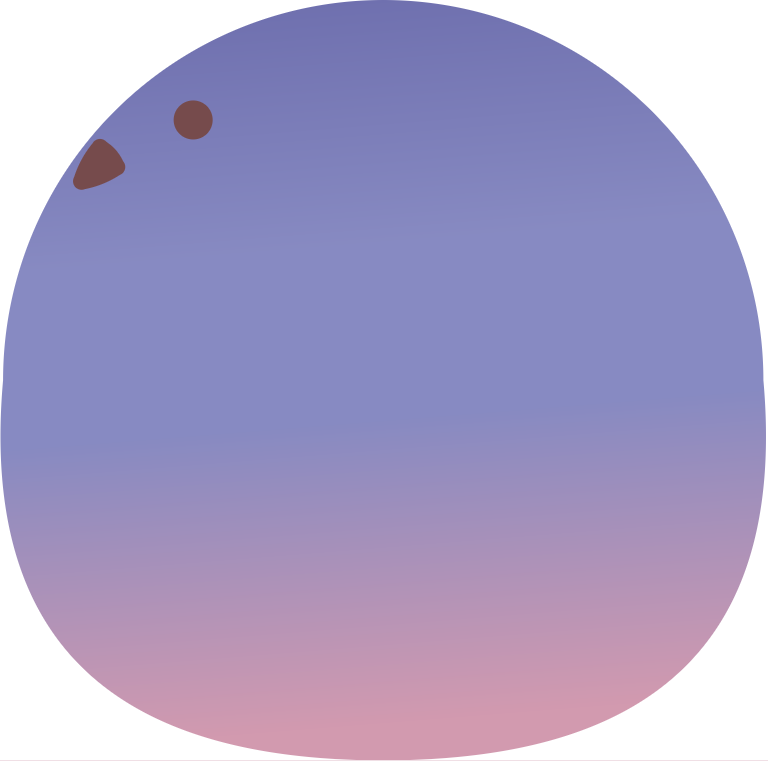
A WebGL 2 fragment shader for this background:

```glsl
#version 300 es
precision highp float;
// A soft round body on white, shaded from violet blue to pink, with two brown spots.
// The upper half is a circle and the lower half a mirrored cubic curve solved by
// bisection; the spots are a disc and a rounded triangle with bulging sides.

uniform vec2 u_resolution;
out vec4 outColor;

#define CENTER vec2(0.499, 0.495)
#define RADIUS 0.495
#define TILT 0.08
#define DISC_CENTER vec2(0.2515, 0.1562)
#define DISC_RADIUS 0.0254
#define CORNER_RADIUS 0.0111
#define SIDE_BULGE 0.0024
#define TOP_COLOR vec3(0.436, 0.440, 0.686)
#define MID_COLOR vec3(0.530, 0.541, 0.759)
#define LOW_COLOR vec3(0.822, 0.602, 0.686)
#define SPOT_COLOR vec3(0.463, 0.294, 0.298)

// Point on a cubic Bezier curve
vec2 cubic(vec2 a, vec2 b, vec2 c, vec2 d, float t) {
    float s = 1.0 - t;
    return s * s * s * a + 3.0 * s * s * t * b + 3.0 * s * t * t * c + t * t * t * d;
}

// Approximate signed distance to the body, q relative to its center
float bodyDistance(vec2 q) {
    if (q.y < 0.0) return length(q) - RADIUS;
    q.x = abs(q.x);
    vec2 a = vec2(RADIUS, 0.0), b = vec2(0.525, 0.338);
    vec2 c = vec2(0.355, RADIUS), d = vec2(0.0, RADIUS);
    float low = 0.0, high = 1.0;
    for (int i = 0; i < 16; i++) {
        float mid = 0.5 * (low + high);
        if (cubic(a, b, c, d, mid).y < q.y) low = mid;
        else high = mid;
    }
    float t = 0.5 * (low + high), s = 1.0 - t;
    vec2 edge = cubic(a, b, c, d, t);
    vec2 tangent = s * s * (b - a) + 2.0 * s * t * (c - b) + t * t * (d - c);
    float side = (q.x - edge.x) * tangent.y / length(tangent);
    return max(side, q.y - RADIUS);
}

// Rounded triangle whose radius swells toward the middle of each side
float pebbleDistance(vec2 p) {
    vec2 corners[3] = vec2[3](vec2(0.1302, 0.1920), vec2(0.1520, 0.2174),
                              vec2(0.1062, 0.2360));
    float nearest = 1.0, inside = 1.0;
    for (int i = 0; i < 3; i++) {
        vec2 side = corners[(i + 1) % 3] - corners[i];
        vec2 offset = p - corners[i];
        float h = clamp(dot(offset, side) / dot(side, side), 0.0, 1.0);
        float radius = CORNER_RADIUS + 4.0 * SIDE_BULGE * h * (1.0 - h);
        nearest = min(nearest, length(offset - h * side) - radius);
        inside = min(inside, side.x * offset.y - side.y * offset.x);
    }
    return inside > 0.0 ? -CORNER_RADIUS : nearest;
}

// Antialiased coverage from a signed distance
float coverage(float distance, float pixel) {
    return clamp(0.5 - distance / pixel, 0.0, 1.0);
}

void main() {
    // Canvas widths, with y measured down from the top
    float pixel = 1.0 / u_resolution.x;
    vec2 p = vec2(gl_FragCoord.x, u_resolution.y - gl_FragCoord.y) * pixel;

    // Slightly tilted vertical gradient
    float level = p.y + TILT * (p.x - CENTER.x);
    vec3 color = mix(TOP_COLOR, MID_COLOR, clamp(level / 0.315, 0.0, 1.0));
    color = mix(color, LOW_COLOR, clamp((level - 0.547) / 0.395, 0.0, 1.0));

    // Spots, clipped by the body
    float spots = min(length(p - DISC_CENTER) - DISC_RADIUS, pebbleDistance(p));
    color = mix(color, SPOT_COLOR, coverage(spots, pixel));
    color = mix(vec3(1.0), color, coverage(bodyDistance(p - CENTER), pixel));
    outColor = vec4(color, 1.0);
}
```
